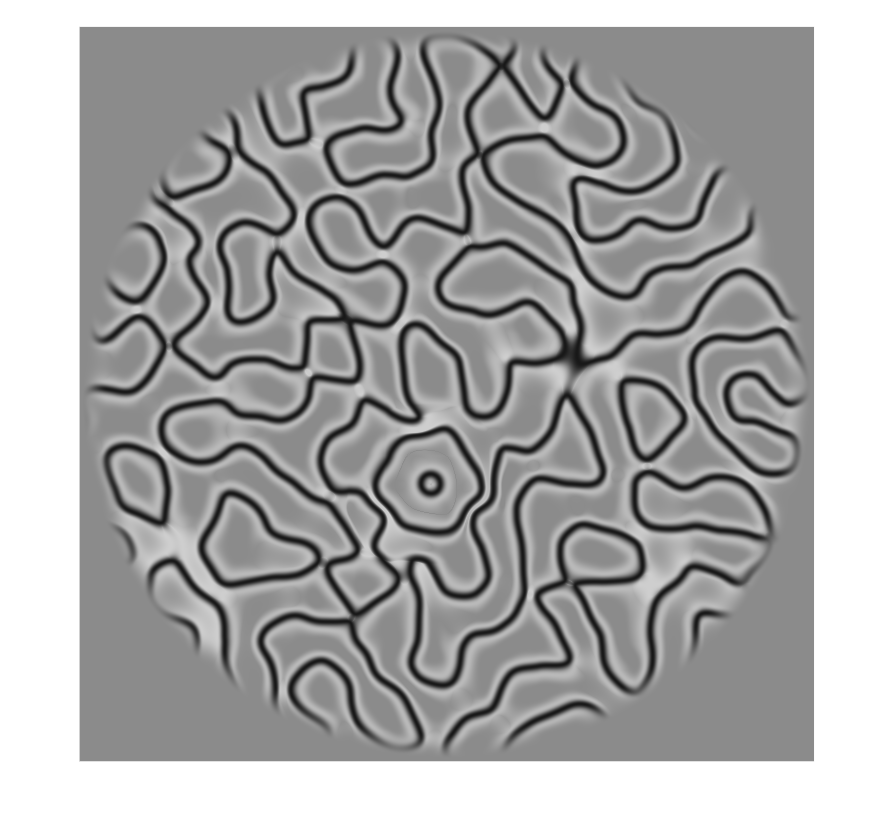
Give the GLSL for this pattern, as a Shadertoy shader.

```glsl
const vec2  PANEL_CENTRE = vec2(0.4987, 0.5206);
const float PANEL_SIDE   = 0.8936;   // share of canvas height
const float DISK_INNER   = 0.462;    // lines begin to fade
const float DISK_OUTER   = 0.497;    // lines are gone
const float BASE_GREY    = 0.545;
const float LINE_DEPTH   = 0.76;
const float LINE_WIDTH   = 0.0064;
const float HALO_GLOW    = 0.31;
const float HALO_WIDTH   = 0.0185;
const int   WAVE_COUNT   = 28;
const float WAVE_LOW     = 40.0;
const float WAVE_HIGH    = 74.0;
const float WOBBLE_SCALE = 24.0;
const float WOBBLE_SIZE  = 0.014;
const float SEED         = 7.3;
const vec2  EYE_CENTRE   = vec2(-0.021, -0.122);
const float EYE_PUPIL    = 0.013;
const float EYE_RIM      = 0.066;

float hash(float n) {
    return fract(sin(n * 91.345 + SEED) * 4758.54);
}

float hash2(vec2 cell) {
    return hash(dot(cell, vec2(1.37, 7.91)));
}

float valueNoise(vec2 p) {
    vec2 cell = floor(p), f = fract(p);
    f = f * f * (3.0 - 2.0 * f);
    return mix(mix(hash2(cell), hash2(cell + vec2(1, 0)), f.x),
               mix(hash2(cell + vec2(0, 1)), hash2(cell + vec2(1, 1)), f.x), f.y);
}

// Random plane waves from a narrow band, scaled to roughly unit slope
float waveField(vec2 p) {
    float sum = 0.0;
    for (int i = 0; i < WAVE_COUNT; i++) {
        float n = float(i);
        float angle = 3.14159 * (n + hash(n + 0.5)) / float(WAVE_COUNT);
        float k = mix(WAVE_LOW, WAVE_HIGH, hash(n + 40.2));
        sum += cos(k * dot(p, vec2(cos(angle), sin(angle))) + 6.28318 * hash(n + 80.7));
    }
    float meanWave = 0.5 * (WAVE_LOW + WAVE_HIGH);
    return 2.0 * sum / (sqrt(float(WAVE_COUNT)) * meanWave);
}

// Wave field with small kinks, and a nested pair of rings near the middle
float field(vec2 p) {
    vec2 q = p * WOBBLE_SCALE;
    vec2 wobble = vec2(valueNoise(q + 31.0), valueNoise(q + 67.0)) - 0.5;
    float waves = waveField(p + WOBBLE_SIZE * wobble);

    vec2 e = p - EYE_CENTRE + 2.0 * WOBBLE_SIZE * wobble * smoothstep(0.0, EYE_RIM, length(p - EYE_CENTRE));
    float r = length(e);
    float eye = abs(r - 0.5 * (EYE_PUPIL + EYE_RIM)) - 0.5 * (EYE_RIM - EYE_PUPIL);
    return mix(eye, waves, smoothstep(EYE_RIM, 1.7 * EYE_RIM, r));
}

// Dark contour inside a soft bright halo
float contourShade(vec2 p) {
    vec2 h = vec2(0.0015, 0.0);
    float f = field(p);
    vec2 slope = vec2(field(p + h.xy) - f, field(p + h.yx) - f) / h.x;
    float steepness = length(slope);
    float lineDist = f / max(steepness, 0.35);
    float haloDist = f / max(steepness, 0.7);
    float line = exp(-pow(lineDist / LINE_WIDTH, 2.0));
    float halo = exp(-pow(haloDist / HALO_WIDTH, 2.0));
    return HALO_GLOW * halo - LINE_DEPTH * line;
}

void mainImage(out vec4 fragColor, in vec2 fragCoord) {
    float unit = PANEL_SIDE * iResolution.y;
    vec2 p = (fragCoord - PANEL_CENTRE * iResolution.xy) / unit;

    // Contours fade out at the rim of the disk
    float disk = 1.0 - smoothstep(DISK_INNER, DISK_OUTER, length(p));
    float shade = BASE_GREY;
    if (disk > 0.0) shade += disk * contourShade(p);

    // Grey square on a white page
    float edge = max(abs(p.x), abs(p.y)) - 0.5;
    float page = smoothstep(-0.5, 0.5, edge * unit);
    fragColor = vec4(vec3(mix(clamp(shade, 0.0, 1.0), 1.0, page)), 1.0);
}
```
